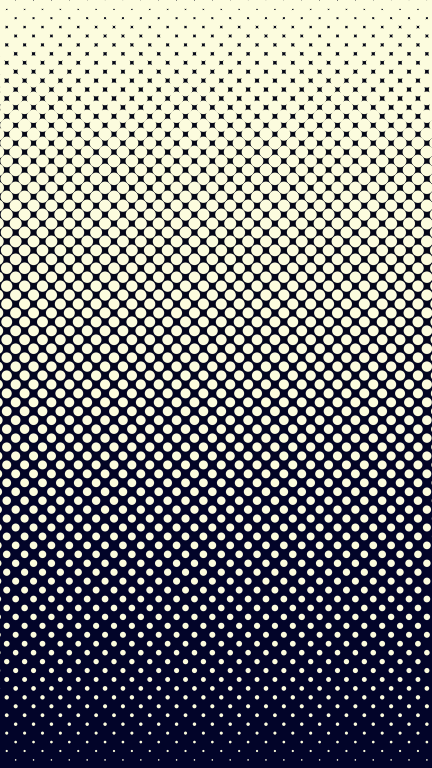
Write a WebGL 2 fragment shader that draws this pattern.

```glsl
#version 300 es
precision highp float;

uniform vec2 u_resolution;
out vec4 fragColor;

// Dot radius, in half periods, whose area covers the given share of the lattice
float dotRadius(float coverage) {
    float t = clamp(coverage, 0.0, 1.0);
    float gap = sqrt((1.0 - t) * 0.5);
    float separate = sqrt(t * 0.63662);
    float merged = 1.0 - gap + 0.326 * gap * gap;
    return t < 0.7854 ? separate : merged;
}

// Signed distance to the union of two interleaved square grids of dots
float halftone(vec2 q, vec2 anchor, float top) {
    float d = 1e3;
    for (int i = 0; i < 2; i++) {
        vec2 shift = vec2(float(i));
        vec2 center = 2.0 * round((q - shift) * 0.5) + shift;
        float coverage = (center.y + anchor.y) / top;
        d = min(d, length(q - center) - dotRadius(coverage));
    }
    return d;
}

void main() {
    // Canvas width is 1; lattice coordinates count half periods
    float halfPeriod = 0.020694;
    vec2 p = gl_FragCoord.xy / u_resolution.x;
    float height = u_resolution.y / u_resolution.x;
    vec2 anchor = vec2(0.5329, 0.9706) / halfPeriod;
    vec2 q = p / halfPeriod - anchor;

    float d = halftone(q, anchor, height / halfPeriod);
    float edge = 0.65 / (u_resolution.x * halfPeriod);
    float cream = 1.0 - smoothstep(-edge, edge, d);

    // Navy ground turning to a neutral ink toward the top
    vec3 ground = mix(vec3(0.008, 0.015, 0.16), vec3(0.02, 0.03, 0.09),
                      smoothstep(0.25, 0.8, p.y / height));
    fragColor = vec4(mix(ground, vec3(0.99, 0.99, 0.87), cream), 1.0);
}
```
